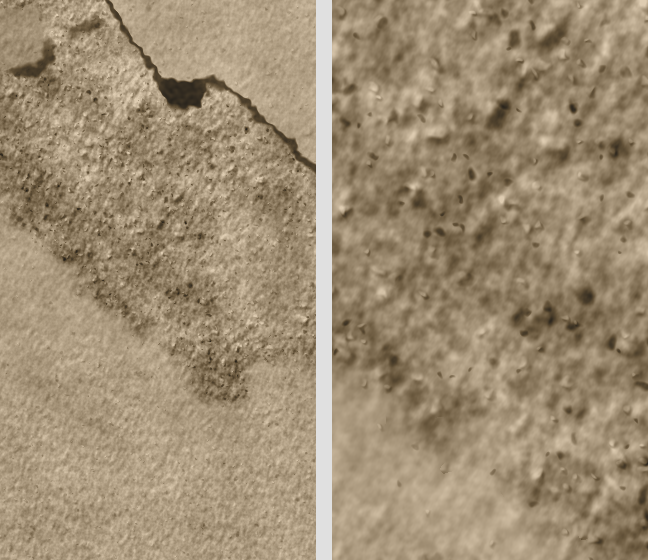
Left: the whole. Right: its middle third, enlarged.
A WebGL 1 fragment shader for this texture:

```glsl
precision highp float;
// Weathered sandy ground: a rubble band between a cracked slab and packed dust.
// Region edges come from warped lines; gradient noise gives the grain and
// jittered cells scatter shaded stones, clods and small pits over it.

uniform vec2 u_resolution;

vec2 hash2(vec2 p) {
  vec2 k = vec2(dot(p, vec2(127.1, 311.7)), dot(p, vec2(269.5, 183.3)));
  return fract(sin(k) * 43758.55);
}

float noise(vec2 p) {
  vec2 i = floor(p), f = p - i;
  vec2 w = f * f * f * (f * (f * 6.0 - 15.0) + 10.0);
  vec2 e = vec2(0.0, 1.0);
  float a = dot(hash2(i) * 2.0 - 1.0, f);
  float b = dot(hash2(i + e.yx) * 2.0 - 1.0, f - e.yx);
  float c = dot(hash2(i + e.xy) * 2.0 - 1.0, f - e.xy);
  float d = dot(hash2(i + e.yy) * 2.0 - 1.0, f - e.yy);
  return mix(mix(a, b, w.x), mix(c, d, w.x), w.y);
}

float fbm(vec2 p) {
  float sum = 0.0, amp = 1.0;
  for (int i = 0; i < 4; i++) {
    sum += amp * noise(p);
    p = mat2(1.6, 1.2, -1.2, 1.6) * p + 7.3;
    amp *= 0.55;
  }
  return sum;
}

// Tone change from scattered stones (lit, with a shadow) and dark clods.
float stones(vec2 p, float density) {
  p += 0.35 * vec2(noise(p * 1.7), noise(p * 1.7 + 20.0));
  vec2 cell = floor(p);
  float tone = 0.0;
  for (int y = -1; y <= 1; y++) {
    for (int x = -1; x <= 1; x++) {
      vec2 id = cell + vec2(x, y);
      vec2 kind = hash2(id + 31.7);
      vec2 shape = hash2(id + 83.1);
      vec2 d = p - id - hash2(id);
      float turn = 6.283 * shape.x;
      vec2 axis = vec2(cos(turn), sin(turn));
      float size = mix(0.18, 0.5, shape.y * shape.y);
      vec2 local = vec2(dot(d, axis), 1.4 * dot(d, vec2(-axis.y, axis.x)));
      float body = 1.0 - smoothstep(size * 0.3, size * 1.3, length(local));
      float shadow = 1.0 - smoothstep(size * 0.3, size * 1.4, length(d - size * vec2(0.6, -0.7)));
      float present = step(kind.x, density);
      float lit = 0.14 * body - 0.18 * shadow * (1.0 - body);
      tone += present * (kind.y < 0.55 ? lit : -0.26 * body);
    }
  }
  return tone;
}

// Dark crescent on the side of a circle that faces the given direction.
float crescent(vec2 p, vec2 center, float radius, vec2 facing) {
  vec2 d = p - center;
  float side = smoothstep(0.35, 1.0, dot(normalize(d), facing));
  return side * (1.0 - smoothstep(0.3, 1.0, abs(length(d) - radius) / (0.005 + 0.022 * side)));
}

void main() {
  vec2 p = gl_FragCoord.xy / u_resolution.x;
  vec2 q = p + 0.035 * vec2(noise(p * 11.0), noise(p * 11.0 + 40.0))
             + 0.016 * vec2(noise(p * 38.0), noise(p * 38.0 + 70.0));

  // Regions: slab above the rim, rubble down to the foot, dust below.
  float rim = max(1.778 - 1.68 * (q.x - 0.347), min(1.52, 1.56 - 0.95 * (q.x - 0.67)));
  float foot = max(1.13 - 0.92 * q.x, min(0.6, 0.49 + 1.2 * (q.x - 0.72)));
  float below = (rim - q.y) * 0.65;
  float rise = q.y - foot + 0.09 * fbm(p * 9.0);
  float slab = smoothstep(-0.006, 0.006, -below);
  float block = 1.0 - smoothstep(0.09, 0.12, length(q - vec2(0.05, 1.65)));
  float rubble = smoothstep(-0.05, 0.06, rise) * (1.0 - slab) * (1.0 - block);
  float worn = 1.0 - smoothstep(0.06, 0.24, length((q - vec2(0.86, 0.93)) * vec2(1.0, 0.75)));
  float rough = rubble * (1.0 - 0.5 * worn);
  float loose = 1.0 - smoothstep(0.3, 0.75, p.y + 0.3 * noise(p * 4.0));

  // Broad tones: dust, pale slab, stained rubble darkest along its foot.
  float patches = fbm(p * 5.0);
  float blotches = fbm(p * 17.0 + 3.0);
  float tone = 0.683 + 0.08 * patches + 0.045 * blotches + 0.025 * slab - 0.06 * block;
  tone += rubble * (0.12 * patches + 0.10 * blotches - 0.04 + 0.07 * worn);
  tone -= rough * 0.15 * exp(-4.0 * max(rise, 0.0));
  tone += 0.05 * rubble * smoothstep(1.35, 1.65, p.y);

  // Slanted grain, with relief lit from the upper left.
  vec2 g = vec2(dot(p, vec2(0.89, -0.45)) * 80.0, dot(p, vec2(0.45, 0.89)) * 48.0);
  float relief = fbm(g * 0.6) - fbm(g * 0.6 + vec2(-0.45, 0.25));
  float strength = 0.10 + 0.12 * rough + 0.06 * loose;
  tone += strength * (noise(g) + 0.6 * noise(p * 125.0) - 0.65 * relief);

  // Stones and clods crowd the rubble and thin out elsewhere.
  float crowd = 0.05 + 0.2 * rough + 0.1 * loose;
  tone += (0.45 + 0.3 * rough) * stones(p * 58.0, crowd);
  tone += (0.35 + 0.6 * rough) * stones(p * 30.0 + 9.0, 0.03 + 0.26 * rough);

  // Crack under the slab, widening into a hollow, and chipped edges at left.
  float hollow = smoothstep(0.5, 0.53, q.x) * (1.0 - smoothstep(0.62, 0.67, q.x));
  float width = 0.009 + 0.018 * noise(p * 17.0) + 0.04 * hollow;
  float crack = smoothstep(-0.005, 0.003, below) * (1.0 - smoothstep(width, width + 0.014, below));
  crack *= 0.8 + 0.2 * hollow;
  float chips = crescent(q, vec2(0.05, 1.65), 0.112, vec2(0.6, -0.8));
  chips = max(chips, 0.65 * crescent(q, vec2(0.29, 1.63), 0.065, vec2(-0.5, 0.87)));
  tone = mix(tone, 0.2 + 0.08 * noise(p * 60.0), max(crack, 0.8 * chips));

  // Warm sand colour, losing its tint in the deepest shade.
  tone = clamp(tone, 0.14, 0.87);
  vec3 tint = vec3(0.0, 0.07, 0.175);
  gl_FragColor = vec4(tone - tint * smoothstep(0.0, 0.45, tone), 1.0);
}
```
